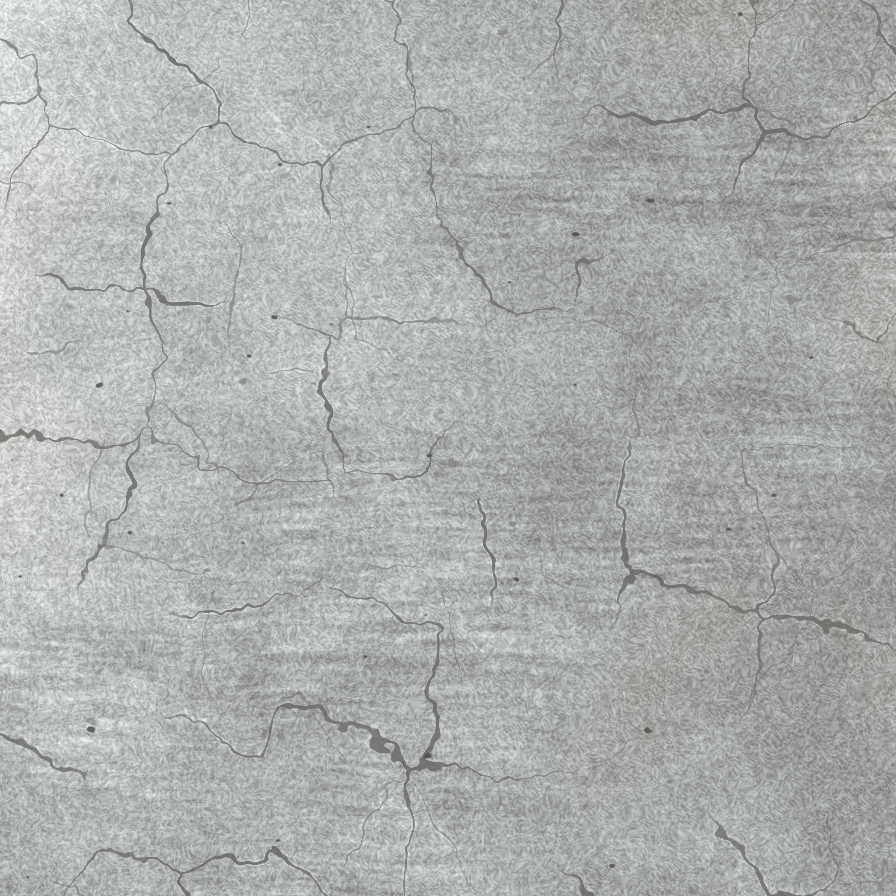
A WebGL 2 fragment shader for this texture:

```glsl
#version 300 es
precision highp float;

uniform vec2 u_resolution;
out vec4 fragColor;

float hash(vec2 p) {
    return fract(sin(dot(p, vec2(127.1, 311.7))) * 43758.5453);
}

vec2 hash2(vec2 p) {
    return vec2(hash(p), hash(p + 37.3));
}

float noise(vec2 p) {
    vec2 i = floor(p), f = fract(p);
    f = f * f * (3.0 - 2.0 * f);
    return mix(mix(hash(i), hash(i + vec2(1, 0)), f.x),
               mix(hash(i + vec2(0, 1)), hash(i + vec2(1, 1)), f.x), f.y);
}

float fbm(vec2 p) {
    float sum = 0.0, amp = 0.5;
    for (int i = 0; i < 5; i++) {
        sum += amp * noise(p);
        p = mat2(1.6, 1.2, -1.2, 1.6) * p + 7.7;
        amp *= 0.5;
    }
    return sum / 0.97;
}

// Voronoi border: x = distance to the nearest edge, y = random value of that edge
vec2 cellEdge(vec2 p) {
    vec2 base = floor(p), f = fract(p), nearest = vec2(0), nearestCell = vec2(0);
    float best = 9.0;
    for (int y = -1; y <= 1; y++)
    for (int x = -1; x <= 1; x++) {
        vec2 cell = vec2(x, y);
        vec2 r = cell + 0.1 + 0.8 * hash2(base + cell) - f;
        if (dot(r, r) < best) {
            best = dot(r, r);
            nearest = r;
            nearestCell = cell;
        }
    }
    vec2 edge = vec2(9.0, 0.0);
    for (int y = -2; y <= 2; y++)
    for (int x = -2; x <= 2; x++) {
        vec2 cell = nearestCell + vec2(x, y);
        vec2 r = cell + 0.1 + 0.8 * hash2(base + cell) - f;
        if (dot(r - nearest, r - nearest) > 1e-4) {
            float d = dot(0.5 * (r + nearest), normalize(r - nearest));
            if (d < edge.x) edge = vec2(d, hash(2.0 * base + cell + nearestCell + 0.5));
        }
    }
    return edge;
}

// Crack network: x = dark line, y = pale worn rim
vec2 cracks(vec2 uv, float scale, float width, float kept, float aa) {
    vec2 wander = vec2(fbm(uv * 5.0 + scale), fbm(uv * 5.0 + 31.0 + scale)) - 0.5;
    vec2 jag = vec2(noise(uv * 48.0), noise(uv * 48.0 + 19.0)) - 0.5;
    vec2 chip = vec2(noise(uv * 130.0), noise(uv * 130.0 + 53.0)) - 0.5;
    vec2 edge = cellEdge(uv * scale + 0.7 * wander + 0.08 * jag + 0.035 * chip);
    float d = edge.x / scale;
    float present = step(edge.y, kept) * smoothstep(0.18, 0.45, noise(uv * 7.0 + scale * 3.0));
    float thick = noise(uv * 15.0 + 5.0);
    float w = width * present * (0.3 + 1.6 * thick * thick + 0.5 * noise(uv * 90.0));
    float line = present * (0.6 + 0.4 * thick) * (1.0 - smoothstep(w - 0.4 * aa, w + 0.7 * aa, d));
    float rim = present * smoothstep(0.5, 0.75, noise(uv * 9.0 + 61.0))
              * smoothstep(w, w + 0.0015, d) * (1.0 - smoothstep(0.002, 0.006, d));
    return vec2(line, rim);
}

// Scattered oval holes
float pits(vec2 uv, float count, float chance, float radius, float aa) {
    vec2 cell = floor(uv * count);
    vec2 center = (cell + 0.25 + 0.5 * hash2(cell + 11.0)) / count;
    vec2 d = (uv - center) * vec2(0.75, 1.1);
    float r = radius * (0.4 + hash(cell + 5.0));
    float rough = length(d) + r * (noise(uv * 230.0) - 0.5);
    return step(hash(cell + 71.0), chance) * (1.0 - smoothstep(r - aa, r + aa, rough));
}

void main() {
    vec2 uv = gl_FragCoord.xy / u_resolution;
    float aa = 1.0 / u_resolution.y;

    // Uneven light: bright upper left, dim right and bottom
    float v = 0.713 - 0.06 * smoothstep(0.35, 1.0, uv.x) - 0.025 * smoothstep(0.4, 0.0, uv.y);
    v += 0.15 * exp(-6.5 * uv.x) * smoothstep(0.0, 0.95, uv.y);

    // Cloudy mottling
    v += 0.13 * (fbm(uv * vec2(3.0, 4.5) + 2.0) - 0.5);
    v += 0.13 * (fbm(uv * vec2(14.0, 18.0)) - 0.5);

    // Horizontal trowel marks in patches
    float patchMask = smoothstep(0.52, 0.72, fbm(uv * vec2(2.5, 5.0) + 14.0));
    float streak = fbm(vec2(uv.x * 18.0, uv.y * 170.0 + 3.0 * noise(uv * 9.0)));
    v += (0.015 + 0.24 * patchMask) * (streak - 0.53);

    // Fine sandy grain, with its lattice bent out of line
    vec2 g = mat2(0.82, 0.57, -0.57, 0.82) * uv;
    g += 0.008 * vec2(noise(uv * 70.0 + 3.0), noise(uv * 70.0 + 47.0));
    v += 0.12 * (noise(g * 300.0) - 0.5) + 0.18 * (noise(g * 540.0 + 9.0) - 0.5);
    v += 0.05 * (noise(g * 120.0) - 0.5);

    // Pale scrapes
    float scrape = abs(fbm(uv * 6.0 + 40.0) - 0.5);
    v += 0.07 * (1.0 - smoothstep(0.0, 0.012, scrape)) * smoothstep(0.55, 0.75, noise(uv * 6.0 + 23.0));

    // Cracks, then holes
    vec2 wide = cracks(uv, 6.0, 0.0013, 0.8, aa);
    vec2 hair = cracks(uv + 3.0, 8.0, 0.0007, 0.35, aa);
    v += 0.08 * wide.y + 0.05 * hair.y;
    v = mix(v, 0.40, 0.85 * wide.x);
    v = mix(v, 0.46, 0.6 * hair.x);
    v = mix(v, 0.47, 0.6 * pits(uv, 13.0, 0.05, 0.004, aa));
    v = mix(v, 0.28, 0.8 * pits(uv + 0.37, 24.0, 0.02, 0.0024, aa));

    // Neutral shadows, cool lights, faint warm stains
    vec3 color = vec3(v) + vec3(-0.008, 0.003, 0.007) * smoothstep(0.5, 0.75, v);
    float stain = smoothstep(0.5, 0.75, fbm(uv * 4.0 + 77.0));
    color += vec3(0.006, 0.003, -0.011) * stain;
    fragColor = vec4(clamp(color, 0.0, 1.0), 1.0);
}
```
